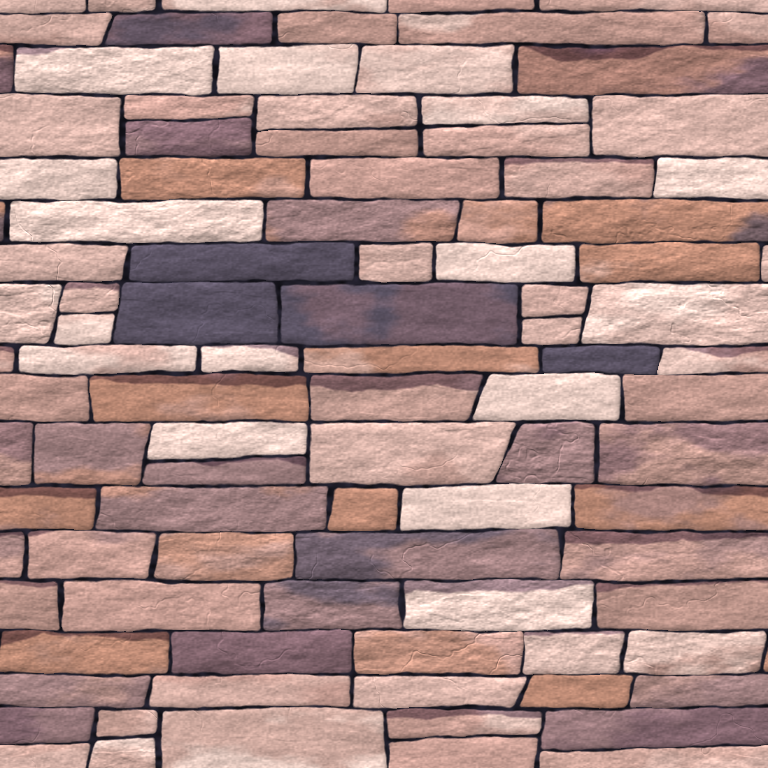
A WebGL 2 fragment shader for this texture:

```glsl
#version 300 es
precision highp float;
// Dry-stacked ledge stone wall, tileable: jittered courses are cut by slanted
// joints into chipped slabs, some split in two. Each slab gets its own colour,
// stains, rough relief lit from above, cracks and cast shadows.
uniform vec2 u_resolution;
out vec4 outColor;

const float ROWS = 16.0;          // courses up the tile
const float ROW_JITTER = 0.58;    // variation of course height
const float STONES = 4.0;         // stones per course, sometimes one more
const float JOINT_JITTER = 0.78;  // variation of stone width
const float SLANT = 0.5;          // strongest lean of a joint
const vec2 GAP = vec2(0.0025, 0.0011); // mean half widths of the dark joints
const float CORNER = 0.005;       // corner rounding
const float WOBBLE = 0.009;       // unevenness of the outlines
const float CHIP = 0.005;         // small breaks along the edges
const float RELIEF_STEP = 0.0018; // sampling distance of the lighting
const vec2 LIGHT = vec2(-0.45, 0.9);
const vec3 MORTAR = vec3(0.085, 0.08, 0.11);
const vec3 SHADOW = vec3(0.62, 0.58, 0.64);
const vec3 PALETTE[8] = vec3[8](
  vec3(0.34, 0.31, 0.37), vec3(0.49, 0.38, 0.41), vec3(0.60, 0.48, 0.48),
  vec3(0.71, 0.52, 0.44), vec3(0.71, 0.56, 0.52), vec3(0.76, 0.60, 0.56),
  vec3(0.82, 0.68, 0.64), vec3(0.90, 0.79, 0.75));

float hash(vec2 p) {
  vec3 q = fract(p.xyx * 0.1031);
  q += dot(q, q.yzx + 33.33);
  return fract((q.x + q.y) * q.z);
}

// Value noise repeating after "cells" lattice cells per tile
float noise(vec2 uv, vec2 cells, float seed) {
  vec2 p = uv * cells, i = floor(p), f = fract(p);
  f = f * f * (3.0 - 2.0 * f);
  vec2 a = mod(i, cells) + seed, b = mod(i + 1.0, cells) + seed;
  return mix(mix(hash(a), hash(vec2(b.x, a.y)), f.x),
             mix(hash(vec2(a.x, b.y)), hash(b), f.x), f.y);
}

float fbm(vec2 uv, vec2 cells, float seed) {
  float sum = 0.0, amp = 0.52;
  for (int k = 0; k < 5; k++) {
    sum += amp * noise(uv, cells, seed);
    cells *= 2.0;
    amp *= 0.5;
  }
  return sum;
}

float rowEdge(float row) {
  return (row + ROW_JITTER * (hash(vec2(mod(row, ROWS), 71.0)) - 0.5)) / ROWS;
}

// Joint position at height y above the middle of its course
float jointX(float j, float count, float row, float y) {
  vec2 id = vec2(mod(j, count) + 11.0, row);
  float lean = 2.0 * hash(id + 40.0) - 1.0;
  return (j + JOINT_JITTER * (hash(id) - 0.5)) / count + SLANT * pow(lean, 5.0) * y;
}

// Stone surface height: rough grain, ledges and sparse cracks
float relief(vec2 uv, float seed) {
  float vein = abs(fbm(uv, vec2(9.0, 11.0), seed + 5.0) - 0.5);
  float sparse = smoothstep(0.45, 0.65, noise(uv, vec2(9.0, 12.0), seed + 9.0));
  float ledge = smoothstep(0.47, 0.53, fbm(uv, vec2(6.0, 19.0), seed + 13.0));
  return fbm(uv, vec2(17.0, 32.0), seed) + 0.07 * ledge
       - 0.06 * sparse * smoothstep(0.016, 0.0, vein);
}

void main() {
  vec2 uv = gl_FragCoord.xy / u_resolution;
  float px = 1.0 / min(u_resolution.x, u_resolution.y);

  // Uneven outlines
  vec2 p = uv + WOBBLE * (vec2(fbm(uv, vec2(14.0), 3.0), fbm(uv, vec2(12.0), 8.0)) - 0.5);

  // Course
  float row = floor(p.y * ROWS);
  if (p.y < rowEdge(row)) row -= 1.0;
  else if (p.y >= rowEdge(row + 1.0)) row += 1.0;
  float low = rowEdge(row), high = rowEdge(row + 1.0);
  float y = p.y - 0.5 * (low + high);
  row = mod(row, ROWS);

  // Stone within the course
  float count = STONES + step(0.75, hash(vec2(row, 17.0)));
  float x = p.x - hash(vec2(row, 29.0));
  float j = floor(x * count);
  if (x < jointX(j, count, row, y)) j -= 1.0;
  else if (x >= jointX(j + 1.0, count, row, y)) j += 1.0;
  float left = jointX(j, count, row, y), right = jointX(j + 1.0, count, row, y);
  float along = x - 0.5 * (left + right);
  vec2 id = vec2(mod(j, count) + 3.0, row + 5.0);

  // Tall stones may be two thin ones
  float tall = smoothstep(0.95, 1.45, (high - low) * ROWS);
  if (hash(id + 90.0) < 0.45 * tall) {
    float cut = mix(low, high, 0.4 + 0.2 * hash(id + 60.0)) + 0.03 * along;
    if (p.y > cut) { low = cut; id += 130.0; }
    else high = cut;
  }

  // Chipped slab, positive inside; joints swell and pinch
  float seed = floor(hash(id) * 400.0);
  vec2 gap = GAP * (0.2 + 1.6 * noise(uv, vec2(19.0, 23.0), 31.0));
  high -= 0.002 * hash(id + 21.0) + 0.02 * (hash(id + 22.0) - 0.5) * along;
  float above = high - p.y - gap.y, below = p.y - low - gap.y;
  vec2 side = vec2(min(x - left, right - x) - gap.x, min(above, below));
  vec2 q = CORNER - side;
  float inside = CORNER - length(max(q, 0.0)) - min(max(q.x, q.y), 0.0);
  inside += CHIP * (fbm(uv, vec2(36.0, 48.0), seed + 3.0) - 0.47);

  // Base colour, stains, strata and grain
  float pick = 7.99 * pow(hash(id + 7.0), 0.72);
  float other = clamp(pick + 6.0 * (hash(id + 33.0) - 0.5), 0.0, 7.99);
  vec3 stone = PALETTE[int(pick)];
  float patches = fbm(uv, vec2(7.0, 16.0), seed + 50.0);
  stone = mix(stone, PALETTE[int(other)], 0.7 * smoothstep(0.47, 0.62, patches));
  float strata = noise(uv, vec2(14.0, 90.0), seed + 70.0) - 0.5;
  float grain = noise(uv, vec2(330.0), 2.0) - 0.5;
  stone *= 1.03 + 0.12 * strata + 0.13 * grain;

  // Relief lighting and worn edges
  float slope = relief(uv, seed) - relief(uv + RELIEF_STEP * LIGHT, seed);
  stone *= 1.0 + clamp(mix(1.6, 4.0, hash(id + 44.0)) * slope, -0.4, 0.3);
  stone *= 1.0 + 0.17 * exp(-max(above, 0.0) / 0.004) - 0.25 * exp(-max(below, 0.0) / 0.004);
  stone *= 1.0 - 0.25 * exp(-max(right - x - gap.x, 0.0) / 0.003);

  // Ragged shadow cast by the stone above
  float reach = 0.045 * (fbm(uv, vec2(9.0, 5.0), seed + 20.0) - 0.3);
  float shaded = step(hash(id + 55.0), 0.18) * smoothstep(0.002, -0.002, above - reach);
  stone *= mix(vec3(1.0), SHADOW, shaded);

  // Dusty dark joints
  vec3 mortar = MORTAR * (0.6 + 1.3 * noise(uv, vec2(110.0, 160.0), 6.0));
  float cover = smoothstep(-0.0008 - 0.5 * px, 0.001 + 0.5 * px, inside);
  outColor = vec4(clamp(mix(mortar, stone, cover), 0.0, 1.0), 1.0);
}
```
